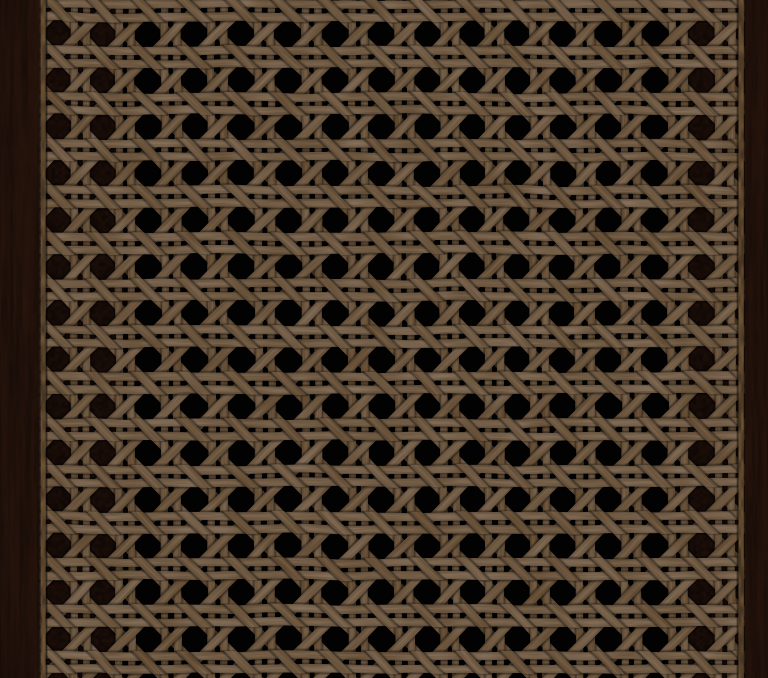
Reproduce this pattern procedurally as a Shadertoy shader.

```glsl
// Woven cane panel in a dark wood frame: paired upright and level strands
// with single diagonals leave rows of octagonal holes. Strands are painted
// from bottom to top, each one shading whatever lies beneath it.

const vec2 REPEATS = vec2(16.696, 14.565);    // cells over the whole canvas
const vec2 FIRST_HOLE = vec2(1.257, 0.838);   // centre of lower left hole, in cells
const float DIAGONAL = 0.7071;

const vec3 CANE_DARK = vec3(0.36, 0.27, 0.17);
const vec3 CANE_LIGHT = vec3(0.49, 0.41, 0.33);
const vec3 WOOD = vec3(0.125, 0.065, 0.038);
const vec3 VOID_BLACK = vec3(0.012, 0.008, 0.007);
const vec3 VOID_BROWN = vec3(0.085, 0.042, 0.026);

float hash(vec2 p) {
    return fract(sin(dot(p, vec2(127.1, 311.7))) * 43758.5453);
}

float noise(vec2 p) {
    vec2 i = floor(p);
    vec2 f = fract(p);
    f = f * f * (3.0 - 2.0 * f);
    float low = mix(hash(i), hash(i + vec2(1.0, 0.0)), f.x);
    float high = mix(hash(i + vec2(0.0, 1.0)), hash(i + vec2(1.0, 1.0)), f.x);
    return mix(low, high, f.y);
}

// 1 between two limits, 0 outside, with soft edges
float band(float x, float from, float to, float soft) {
    return smoothstep(from - soft, from + soft, x) * (1.0 - smoothstep(to - soft, to + soft, x));
}

// Paints one strand; across and along are in cells, mask limits where it shows
vec3 layStrand(vec3 under, float across, float along, float halfWidth,
               float id, float tone, float mask, float pixel) {
    across += 0.035 * (noise(vec2(along * 1.3, id * 7.3)) - 0.5);
    halfWidth *= 0.93 + 0.14 * noise(vec2(along * 0.9, id * 3.1 + 40.0));
    float edge = abs(across) - halfWidth;
    float cover = mask * (1.0 - smoothstep(-0.6 * pixel, 0.6 * pixel, edge));
    float shadow = mask * 0.42 * (1.0 - smoothstep(0.0, 0.07, edge));

    float fibre = noise(vec2(across * 34.0 + id * 5.7, along * 2.5));
    float patches = noise(vec2(along * 1.7, id * 11.9 + 9.0));
    float shade = tone + 0.45 * (fibre - 0.5) + 0.5 * (patches - 0.5);
    float bend = across / halfWidth;
    vec3 cane = mix(CANE_DARK, CANE_LIGHT, shade) * (1.05 - 0.22 * bend * bend);
    return mix(under * (1.0 - shadow), cane, cover);
}

// Paints the two parallel strands that run midway between holes
vec3 layPair(vec3 under, float position, float along, float spread,
             float halfWidth, float seed, float tone, float pixel) {
    for (float side = -1.0; side < 2.0; side += 2.0) {
        float across = fract(position) - 0.5 - side * spread;
        float id = floor(position) * 2.0 + side * 0.5 + seed;
        under = layStrand(under, across, along, halfWidth, id, tone, 1.0, pixel);
    }
    return under;
}

// Paints a set of single diagonals at half cell positions
vec3 layDiagonals(vec3 under, float position, float along, float seed,
                  float tone, float mask, float pixel) {
    float across = (fract(position) - 0.5) * DIAGONAL;
    float id = floor(position) + seed;
    return layStrand(under, across, along * DIAGONAL, 0.093, id, tone, mask, pixel);
}

vec3 weave(vec3 color, vec2 cell, float pixel) {
    float falling = cell.x + cell.y;
    float rising = cell.x - cell.y;
    // Falling strands dive under uprights and climb over level strands
    float overLevel = 1.0 - smoothstep(0.23, 0.27, abs(fract(cell.y) - 0.5));
    color = layDiagonals(color, falling, rising, 20.0, 0.5, 1.0, pixel);
    color = layPair(color, cell.x, cell.y, 0.135, 0.08, 60.0, 0.4, pixel);
    color = layDiagonals(color, rising, falling, 120.0, 0.55, 1.0, pixel);
    color = layPair(color, cell.y, cell.x, 0.14, 0.088, 180.0, 0.68, pixel);
    return layDiagonals(color, falling, rising, 20.0, 0.5, overLevel, pixel);
}

void mainImage(out vec4 fragColor, in vec2 fragCoord) {
    vec2 uv = fragCoord / iResolution.xy;
    float soft = 0.7 / iResolution.x;
    float pixel = REPEATS.y / iResolution.y;

    // Cells have hole centres at whole numbers; columns drift slightly
    vec2 cell = uv * REPEATS - FIRST_HOLE;
    cell.x -= 0.037 * cos((cell.x - 7.0) * 0.661);
    cell += 0.03 * (vec2(noise(cell * 0.8), noise(cell * 0.8 + 31.0)) - 0.5);

    // Backing seen through the holes, brown near both sides
    float open = band(uv.x, 0.161, 0.886, soft);
    vec3 backing = VOID_BROWN * (0.7 + 0.6 * noise(uv * vec2(230.0, 200.0)));
    vec3 color = weave(mix(backing, VOID_BLACK, open), cell, pixel);

    // Thin cane edging beside the frame
    float leftEdge = band(uv.x, 0.053, 0.0595, soft);
    float rightEdge = band(uv.x, 0.9615, 0.9685, soft);
    float twist = noise(vec2(uv.x * 300.0, uv.y * 70.0));
    color *= 0.4 + 0.6 * band(uv.x, 0.0615, 0.9595, 2.0 * soft);
    color = mix(color, CANE_DARK * (0.72 + 0.5 * twist), max(leftEdge, rightEdge));

    // Wood frame with upright grain
    float grain = noise(uv * vec2(260.0, 9.0)) + 0.5 * noise(uv * vec2(500.0, 40.0));
    vec3 wood = WOOD * (0.72 + 0.36 * grain);
    color = mix(wood, color, band(uv.x, 0.0515, 0.9695, soft));
    fragColor = vec4(color, 1.0);
}
```
